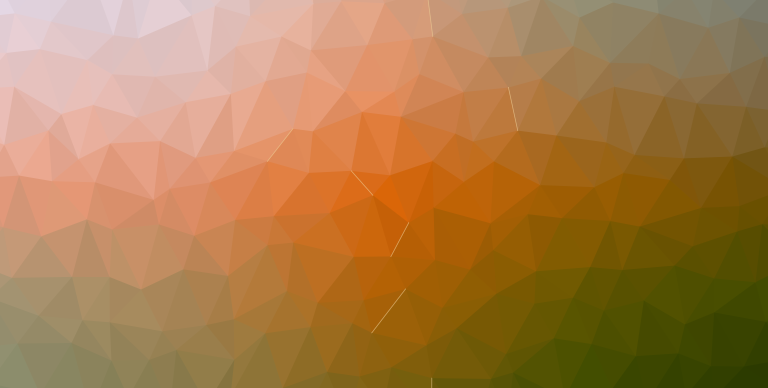
A WebGL 2 fragment shader for this background:

```glsl
#version 300 es
precision highp float;
// Low-poly backdrop: a staggered, jittered lattice is split into flat triangles.
// Each facet takes its tint from a smooth 5 x 5 colour mesh at its centroid;
// facet edges are blended by coverage and a few carry a thin pale seam.

uniform vec2 u_resolution;
out vec4 fragColor;

const vec2 CELL = vec2(0.104, 0.108);          // lattice spacing in canvas heights
const vec3 SEAM_COLOR = vec3(0.93, 0.80, 0.58);
const float JITTER = 0.62;
const float TINT_VARIATION = 0.05;
const float SEAM_SHARE = 0.05;
const float SEAM_HALF_WIDTH = 0.001;

vec2 hash2(vec2 p) {
    vec3 q = fract(vec3(p.xyx) * vec3(0.1031, 0.1030, 0.0973));
    q += dot(q, q.yzx + 33.33);
    return fract((q.xx + q.yz) * q.zy);
}

float cross2(vec2 a, vec2 b) {
    return a.x * b.y - a.y * b.x;
}

// Gentle undulation of the lattice rows
float rowWave(float x) {
    return 0.3 * sin(x * 0.42 - 2.6) + 0.12 * sin(x * 0.9 + 1.0);
}

// Lattice vertex in canvas heights
vec2 vertex(vec2 id) {
    vec2 v = id + (hash2(id + 41.0) - 0.5) * JITTER;
    v.x += 0.5 * mod(id.y, 2.0);
    v.y += rowWave(v.x);
    return v * CELL;
}

// Five evenly spaced colours along 0..1
vec3 ramp(vec3 a, vec3 b, vec3 c, vec3 d, vec3 e, float t) {
    float s = clamp(t, 0.0, 1.0) * 4.0;
    vec3 color = mix(a, b, clamp(s, 0.0, 1.0));
    color = mix(color, c, clamp(s - 1.0, 0.0, 1.0));
    color = mix(color, d, clamp(s - 2.0, 0.0, 1.0));
    return mix(color, e, clamp(s - 3.0, 0.0, 1.0));
}

// Colour mesh: lavender, peach and grey above; orange centre; olive and green below
vec3 colorMesh(vec2 uv) {
    vec3 top = ramp(vec3(0.88, 0.83, 0.88), vec3(0.88, 0.80, 0.82),
        vec3(0.88, 0.64, 0.52), vec3(0.58, 0.56, 0.45), vec3(0.48, 0.49, 0.44), uv.x);
    vec3 upper = ramp(vec3(0.91, 0.75, 0.73), vec3(0.89, 0.72, 0.68),
        vec3(0.90, 0.55, 0.36), vec3(0.63, 0.46, 0.26), vec3(0.50, 0.41, 0.26), uv.x);
    vec3 middle = ramp(vec3(0.90, 0.61, 0.49), vec3(0.88, 0.55, 0.40),
        vec3(0.85, 0.39, 0.03), vec3(0.62, 0.37, 0.01), vec3(0.43, 0.31, 0.0), uv.x);
    vec3 lower = ramp(vec3(0.64, 0.58, 0.45), vec3(0.69, 0.53, 0.34),
        vec3(0.69, 0.38, 0.02), vec3(0.39, 0.34, 0.0), vec3(0.25, 0.29, 0.0), uv.x);
    vec3 bottom = ramp(vec3(0.52, 0.54, 0.42), vec3(0.54, 0.48, 0.29),
        vec3(0.50, 0.38, 0.06), vec3(0.25, 0.30, 0.0), vec3(0.16, 0.22, 0.0), uv.x);
    return ramp(bottom, lower, middle, upper, top, uv.y);
}

// Signed distance to the line ab, positive on its left
float edgeDistance(vec2 p, vec2 a, vec2 b) {
    return cross2(b - a, p - a) / max(length(b - a), 1e-5);
}

float segmentDistance(vec2 p, vec2 a, vec2 b) {
    vec2 ab = b - a;
    return length(p - a - ab * clamp(dot(p - a, ab) / dot(ab, ab), 0.0, 1.0));
}

// Tint in rgb weighted by edge coverage in a
vec4 facet(vec2 p, vec2 a, vec2 b, vec2 c, float pixel, float aspect) {
    float side = sign(cross2(b - a, c - a));
    float inside = min(side * edgeDistance(p, a, b),
        min(side * edgeDistance(p, b, c), side * edgeDistance(p, c, a)));
    float coverage = clamp(0.5 + inside / pixel, 0.0, 1.0);
    vec2 center = (a + b + c) / 3.0;
    float shade = (hash2(floor(center * 1000.0)).x - 0.5) * TINT_VARIATION;
    vec3 tint = colorMesh(center / vec2(aspect, 1.0)) * (1.0 + shade);
    return vec4(tint, 1.0) * coverage;
}

void main() {
    float pixel = 1.0 / u_resolution.y;
    float aspect = u_resolution.x * pixel;
    vec2 p = gl_FragCoord.xy * pixel;
    vec2 grid = p / CELL;
    vec2 home = floor(grid - vec2(0.0, rowWave(grid.x)));
    vec4 sum = vec4(0.0);
    float seam = 0.0;

    // Split every nearby quad along its shorter diagonal
    for (int j = -1; j <= 1; j++) {
        for (int i = -2; i <= 1; i++) {
            vec2 id = home + vec2(i, j);
            vec2 a = vertex(id), b = vertex(id + vec2(1, 0));
            vec2 c = vertex(id + vec2(1, 1)), d = vertex(id + vec2(0, 1));
            bool rising = distance(a, c) < distance(b, d);
            vec2 start = rising ? a : b, end = rising ? c : d;
            sum += facet(p, start, end, rising ? b : c, pixel, aspect);
            sum += facet(p, start, end, rising ? d : a, pixel, aspect);
            float line = 1.0 - smoothstep(0.0, SEAM_HALF_WIDTH + pixel * 0.6,
                segmentDistance(p, start, end));
            seam = max(seam, line * step(hash2(id + 7.0).y, SEAM_SHARE));
        }
    }
    vec3 color = sum.a > 0.001 ? sum.rgb / sum.a : colorMesh(p / vec2(aspect, 1.0));
    fragColor = vec4(mix(color, SEAM_COLOR, seam * 0.5), 1.0);
}
```
